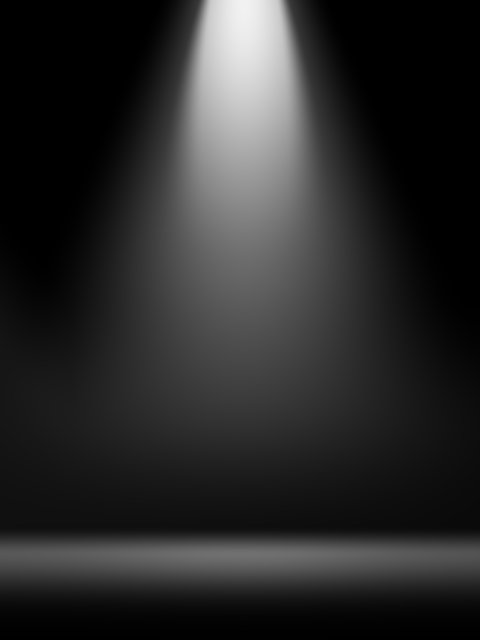
Reproduce this background procedurally as a Shadertoy shader.

```glsl
// A monochrome stage spotlight shining down on a softly lit floor.
// Two nested cones, a low side haze and a floor glow are summed;
// each is a smooth falloff in normalized canvas coordinates.

#define BEAM_X 0.509         // beam axis, from the left
#define CORE_LIGHT 0.47      // added brightness of the inner cone
#define CORE_REACH 0.42      // depth at which the inner cone has faded
#define CONE_LIGHT 0.48      // brightness of the wide cone
#define CONE_SPREAD 0.60     // widening of the wide cone with depth
#define HAZE_LIGHT 0.085     // haze brightness at the left side
#define HAZE_START 0.32      // depth where the haze begins at the left
#define FLOOR_LIGHT 0.41     // floor glow at the beam axis
#define FLOOR_DEPTH 0.86     // depth of the floor's bright line
#define FLOOR_FALLOFF 0.06   // fade of the floor toward the bottom

float fadeOut(float from, float to, float value) {
    return 1.0 - smoothstep(from, to, value);
}

// Bright inner cone with curved sides that blur with depth
float coreBeam(float side, float depth) {
    float halfWidth = 0.082 + 0.30 * depth - 0.45 * depth * depth;
    float blur = 0.015 + 0.12 * depth;
    float profile = fadeOut(halfWidth - blur, halfWidth + blur, side);
    return CORE_LIGHT * profile * fadeOut(0.0, CORE_REACH, depth);
}

// Wide soft cone with straight sides
float wideBeam(float side, float depth) {
    float halfWidth = 0.18 + CONE_SPREAD * depth;
    float profile = fadeOut(0.0, 1.0, side / halfWidth);
    return CONE_LIGHT * profile * fadeOut(0.28, 0.87, depth);
}

// Faint air light, higher and stronger at the left
float haze(float x, float depth) {
    float start = HAZE_START + 0.9 * min(x, 0.15);
    float strength = HAZE_LIGHT * mix(1.0, 0.6, x);
    float dimming = 1.0 - 0.3 * smoothstep(0.6, 0.8, depth);
    return strength * dimming * smoothstep(0.0, 0.25, depth - start)
         * fadeOut(0.83, 0.95, depth);
}

// Horizontal floor band, brightest below the beam
float floorGlow(float side, float depth) {
    float below = max(depth - FLOOR_DEPTH, 0.0) / FLOOR_FALLOFF;
    float across = mix(0.72, 1.0, exp(-side * side / 0.09));
    return FLOOR_LIGHT * across * smoothstep(0.822, 0.868, depth)
         * exp(-below * below);
}

void mainImage(out vec4 fragColor, in vec2 fragCoord) {
    vec2 uv = fragCoord / iResolution.xy;
    float depth = 1.0 - uv.y;
    float side = abs(uv.x - BEAM_X);

    // Round the axis slightly so the beam has no center crease
    side = sqrt(side * side + 0.0001);

    float light = coreBeam(side, depth) + wideBeam(side, depth)
                + haze(uv.x, depth) + floorGlow(side, depth);
    fragColor = vec4(vec3(clamp(light, 0.0, 1.0)), 1.0);
}
```
